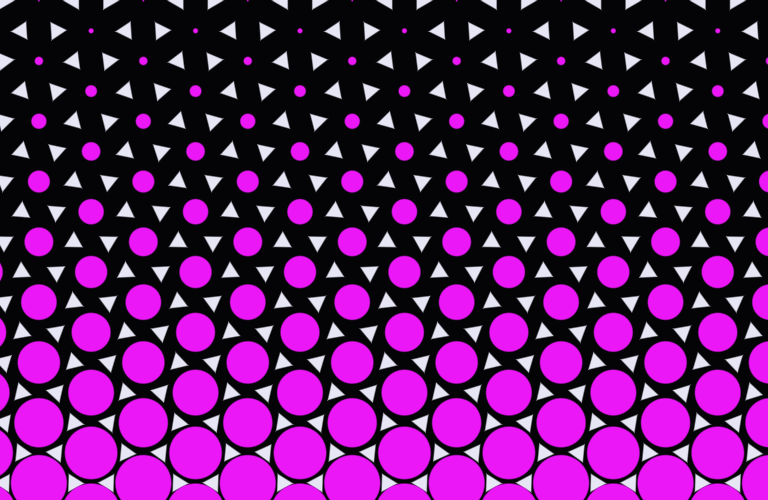
Reproduce this pattern procedurally as a Shadertoy shader.

```glsl
// Halftone of magenta discs growing downward, with slowly turning white triangles in the gaps
const vec3 NIGHT = vec3(0.015, 0.015, 0.025);
const vec3 MAGENTA = vec3(0.92, 0.09, 0.97);
const vec3 PALE = vec3(0.90, 0.90, 0.96);

const float PITCH = 0.1206;                      // vertical distance between discs
const vec2 CELL = PITCH * vec2(1.73205, 1.0);    // one rectangle of the hexagonal lattice
const vec2 ORIGIN = vec2(0.0778, 0.0339);
const float INRADIUS = 0.0104;                   // triangle centre to side

// Nearest point of a hexagonal lattice that passes through origin
vec2 latticePoint(vec2 p, vec2 origin) {
    vec2 q = (p - origin) / CELL;
    vec2 corner = origin + CELL * floor(q + 0.5);
    vec2 middle = origin + CELL * (floor(q) + 0.5);
    return distance(p, corner) < distance(p, middle) ? corner : middle;
}

// Signed distance to an equilateral triangle with a vertex at the given angle
float triangleDistance(vec2 p, float angle, float inradius) {
    float d = -1.0;
    for (int i = 0; i < 3; i++) {
        float a = angle + radians(60.0 + 120.0 * float(i));
        d = max(d, dot(p, vec2(cos(a), sin(a))));
    }
    return d - inradius;
}

float coverage(float d, float blur) {
    return 1.0 - smoothstep(-blur, blur, d);
}

void mainImage(out vec4 fragColor, in vec2 fragCoord) {
    vec2 p = fragCoord / iResolution.y;
    float blur = 1.0 / iResolution.y;
    vec3 color = NIGHT;

    // Two triangles per cell, pointing opposite ways and turning with height
    for (int i = 1; i <= 2; i++) {
        vec2 shift = vec2(CELL.x * float(i) / 3.0, 0.0);
        vec2 center = latticePoint(p, ORIGIN + shift);
        float angle = radians(mix(120.0, 60.0, center.y) + 180.0 * float(i - 1));
        float d = triangleDistance(p - center, angle, INRADIUS);
        color = mix(color, PALE, coverage(d, blur));
    }

    // Discs shrink toward the top
    vec2 center = latticePoint(p, ORIGIN);
    float radius = max(mix(0.0579, 0.0014, center.y), 0.0);
    color = mix(color, MAGENTA, coverage(distance(p, center) - radius, blur));

    fragColor = vec4(color, 1.0);
}
```
